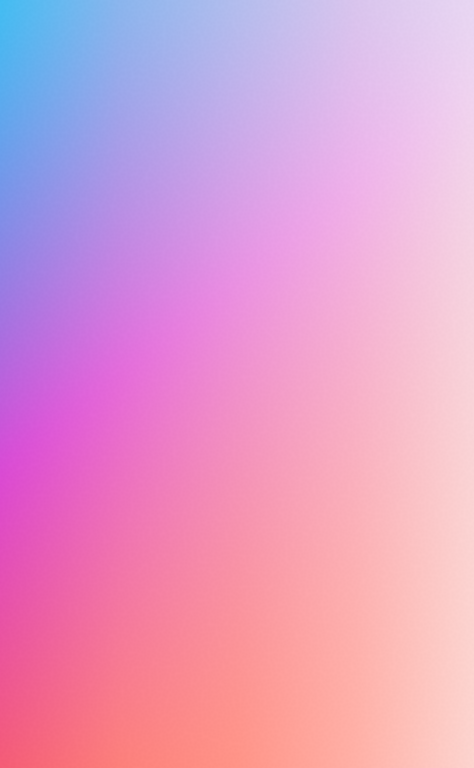
Give the GLSL for this background, as a Shadertoy shader.

```glsl
// Draws a soft blue, orchid, coral and blush gradient split by a slanted magenta ridge.

// Blend five evenly spaced colours from left (x = 0) to right (x = 1).
vec3 ramp(float x, vec3 c0, vec3 c1, vec3 c2, vec3 c3, vec3 c4) {
    float s = clamp(x, 0.0, 1.0) * 4.0;
    vec3 color = mix(c0, c1, clamp(s, 0.0, 1.0));
    color = mix(color, c2, clamp(s - 1.0, 0.0, 1.0));
    color = mix(color, c3, clamp(s - 2.0, 0.0, 1.0));
    return mix(color, c4, clamp(s - 3.0, 0.0, 1.0));
}

// Positive part of d with a rounded corner.
float softPositive(float d, float softness) {
    return 0.5 * (d + sqrt(d * d + softness * softness));
}

vec2 hash2(vec2 p) {
    vec3 q = fract(p.xyx * vec3(0.1031, 0.1030, 0.0973));
    q += dot(q, q.yzx + 33.33);
    return fract((q.xx + q.yz) * q.zy);
}

// Distance to the nearest scattered cell point.
float cellular(vec2 p) {
    vec2 cell = floor(p);
    float nearest = 2.0;
    for (int j = -1; j <= 1; j++) {
        for (int i = -1; i <= 1; i++) {
            vec2 neighbour = cell + vec2(i, j);
            nearest = min(nearest, distance(p, neighbour + hash2(neighbour)));
        }
    }
    return nearest;
}

void mainImage(out vec4 fragColor, in vec2 fragCoord) {
    vec2 uv = fragCoord / iResolution.xy;
    float x = uv.x;
    float depth = 1.0 - uv.y;

    // Colours along the top edge, the ridge and the bottom edge
    vec3 top = ramp(x, vec3(0.26, 0.74, 0.95), vec3(0.54, 0.71, 0.93),
                    vec3(0.70, 0.74, 0.93), vec3(0.85, 0.77, 0.93),
                    vec3(0.91, 0.84, 0.95));
    vec3 ridge = ramp(x, vec3(0.86, 0.28, 0.84), vec3(0.90, 0.41, 0.86),
                      vec3(0.92, 0.56, 0.89), vec3(0.94, 0.69, 0.92),
                      vec3(0.94, 0.83, 0.94));
    vec3 bottom = ramp(x, vec3(0.96, 0.36, 0.46), vec3(0.99, 0.50, 0.48),
                       vec3(1.00, 0.58, 0.53), vec3(1.00, 0.69, 0.65),
                       vec3(0.99, 0.83, 0.81));

    // Distance above and below the slanted ridge, scaled to each edge
    float ridgeDepth = 0.612 - 0.49 * x;
    float offset = depth - ridgeDepth;
    float above = clamp(softPositive(-offset, 0.025) / ridgeDepth, 0.0, 1.0);
    float below = clamp(softPositive(offset, 0.025) / (1.0 - ridgeDepth), 0.0, 1.0);
    float topAmount = 1.0 - pow(1.0 - above, 1.2);
    float bottomAmount = 1.0 - pow(1.0 - below, 1.0 + x * x);

    vec3 color = ridge + (top - ridge) * topAmount + (bottom - ridge) * bottomAmount;

    // Faint paper grain
    vec2 grainPoint = fragCoord / iResolution.y * 220.0;
    color += (cellular(grainPoint) - 0.45) * 0.012;

    fragColor = vec4(clamp(color, 0.0, 1.0), 1.0);
}
```
